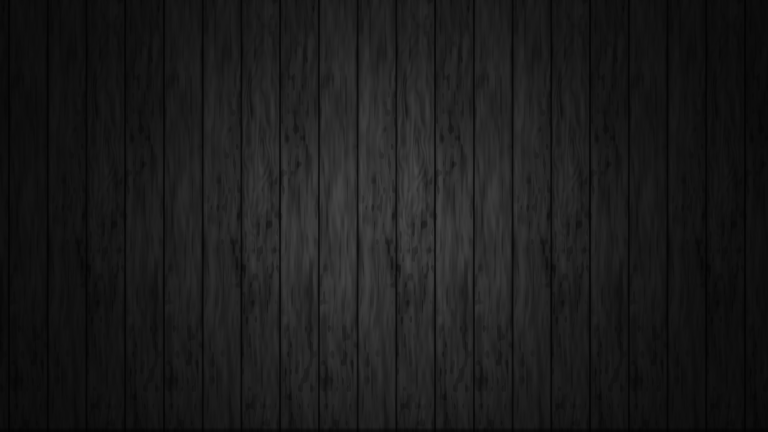
Reproduce this texture procedurally as a WebGL 1 fragment shader.

```glsl
precision highp float;
// Dark vertical wooden planks with fine grain, lit by a soft central glow.

uniform vec2 u_resolution;

float hash(vec2 p) {
  vec3 q = fract(vec3(p.xyx) * 0.1031);
  q += dot(q, q.yzx + 33.33);
  return fract((q.x + q.y) * q.z);
}

float noise(vec2 p) {
  vec2 cell = floor(p);
  vec2 f = fract(p);
  f = f * f * (3.0 - 2.0 * f);
  return mix(mix(hash(cell), hash(cell + vec2(1.0, 0.0)), f.x),
             mix(hash(cell + vec2(0.0, 1.0)), hash(cell + vec2(1.0, 1.0)), f.x), f.y);
}

// Layered fibres, stretched along the plank.
float fibres(vec2 p) {
  float sum = 0.0;
  vec2 scale = vec2(65.0, 7.0);
  for (int i = 0; i < 3; i++) {
    sum += noise(p * scale + 17.0 * float(i)) - 0.5;
    scale *= vec2(1.75, 2.1);
  }
  return sum;
}

// Pointed growth rings around an elongated heart.
float rings(vec2 local, float heart, vec2 p) {
  float along = (local.y - heart) * 2.2;
  float across = (local.x - 0.5) * 1.7;
  float radius = sqrt(along * along + across * across);
  float wobble = noise(p * vec2(35.0, 14.0)) * 0.5 + noise(p * vec2(80.0, 30.0)) * 0.2;
  return 0.5 + 0.5 * cos(30.0 * (radius + wobble));
}

void main() {
  vec2 uv = gl_FragCoord.xy / u_resolution;
  vec2 centred = (uv - 0.5) * vec2(16.0 / 9.0, 1.0);

  // Twenty planks across, with four kinds in rotation.
  float plank = (uv.x - 0.0117) / 0.05044;
  float index = floor(plank);
  float kind = mod(index, 4.0);
  vec2 local = vec2(fract(plank), uv.y);
  vec2 p = vec2(local.x * 0.0897 + kind * 5.3, uv.y);
  p.x += 0.008 * (noise(vec2(kind * 9.0 + local.x * 2.0, uv.y * 9.0)) - 0.5);

  // Grain and broad stains.
  float wood = 1.0 + 0.26 * fibres(p);
  wood += 0.1 * (noise(p * vec2(24.0, 5.0) + 40.0) - 0.5);
  wood += 0.05 * (hash(vec2(kind, 7.0)) - 0.5);

  // Thin dark cracks and short pores, gathered in patches.
  float cracks = smoothstep(0.62, 0.9, noise(p * vec2(170.0, 16.0) + 80.0));
  float pores = smoothstep(0.6, 0.85, noise(p * vec2(150.0, 50.0) + 31.0));
  float patches = smoothstep(0.4, 0.75, noise(p * vec2(18.0, 6.0) + 11.0));
  wood -= 0.2 * cracks + 0.26 * pores * patches;

  // Cathedral grain on every fourth plank.
  float hearted = 1.0 - step(0.5, abs(kind - 2.0));
  float ringFade = exp(-14.0 * pow(uv.y - 0.65, 2.0));
  wood += hearted * ringFade * 0.2 * (rings(local, 0.65, p) - 0.5);

  // Narrow grooves between planks, with faint shoulders and a lit left edge.
  float edge = min(local.x, 1.0 - local.x);
  float aa = 0.5 / (0.05044 * u_resolution.x);
  float groove = 1.0 - smoothstep(0.024 - aa, 0.024 + aa, edge);
  float shoulder = exp(-edge * 20.0);
  float lip = exp(-pow((local.x - 0.1) / 0.03, 2.0));
  wood *= (1.0 - 0.22 * shoulder) * (1.0 - 0.6 * groove);
  wood += 0.06 * lip;

  // Central light falling away into the corners.
  float light = 0.043 + 0.173 * exp(-dot(centred, centred) / 0.29);
  float value = light * wood;
  value *= mix(0.45, 1.0, smoothstep(0.002, 0.013, uv.y));

  gl_FragColor = vec4(vec3(clamp(value, 0.0, 1.0)), 1.0);
}
```
